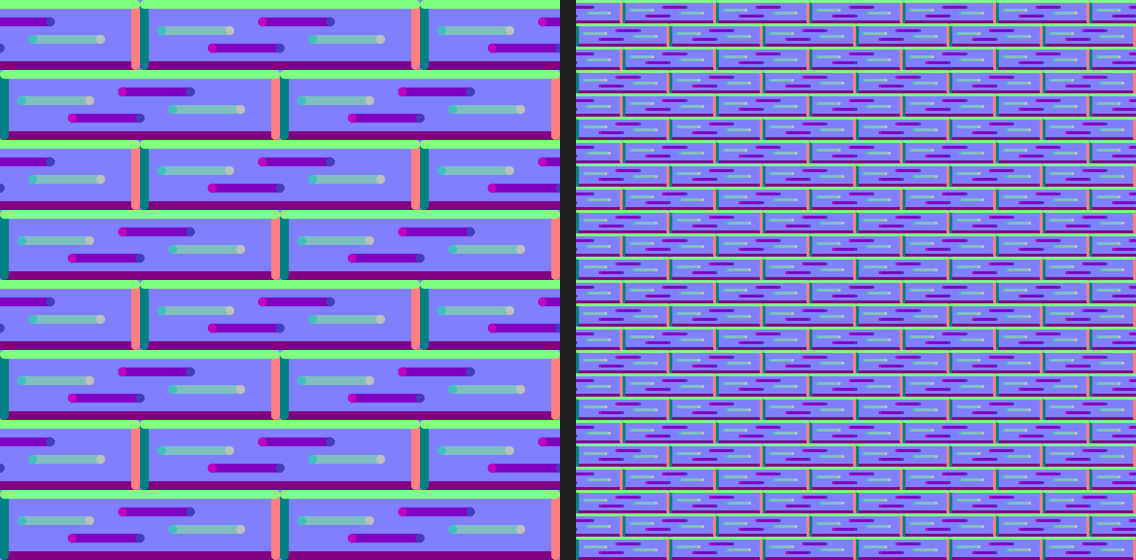
Left, the tile; right, the same tile 3 across and 3 down.
Reproduce this texture map procedurally as a three.js fragment shader.

```glsl
// Normal map of a running bond of long bricks, 2 across and 8 down.
// Each brick is a flat face with four round-ended bevel strips and four
// short grooves, all drawn as capsules in units of the brick height.
#define COLUMNS 2.0
#define ROWS 8.0
#define RADIUS 0.0625
#define GROOVES 4
#define GROOVE_START vec2(0.3125, 0.6875)
#define GROOVE_STEP vec2(0.71875, 0.125)
#define GROOVE_LENGTH 0.96875

varying vec2 vUv;

// Distance to a segment from a to b, thickened by RADIUS.
float capsule(vec2 p, vec2 a, vec2 b) {
  vec2 ab = b - a;
  float t = clamp(dot(p - a, ab) / dot(ab, ab), 0.0, 1.0);
  return length(p - a - ab * t) - RADIUS;
}

float disc(vec2 p, vec2 centre) {
  return length(p - centre) - RADIUS;
}

// Coverage of an edge one pixel wide.
float cover(float d, float pixel) {
  return clamp(0.5 - d / pixel, 0.0, 1.0);
}

// Tilted direction packed into a colour.
vec3 pack(vec3 n) {
  return 0.5 + 0.5 * n;
}

void main() {
  // Brick cell, odd rows shifted by half a brick.
  float pixel = max(fwidth(vUv.y) * ROWS, 0.00001);
  vec2 cell = vUv * vec2(COLUMNS, ROWS);
  cell.x += 0.5 * mod(floor(cell.y), 2.0);
  vec2 size = vec2(ROWS / COLUMNS, 1.0);
  vec2 p = fract(cell) * size;
  vec3 color = pack(vec3(0.0, 0.0, 1.0));

  // Grooves: the middle two face down, the outer two face up.
  for (int i = 0; i < GROOVES; i++) {
    float k = float(i);
    float level = mod(1.0 + 2.0 * k, 5.0);
    vec2 a = GROOVE_START + GROOVE_STEP * vec2(k, -level);
    vec2 b = a + vec2(GROOVE_LENGTH, 0.0);
    bool down = i == 1 || i == 2;
    vec3 body = pack(down ? vec3(0.0, -1.0, 0.5) : vec3(0.0, 0.5, 0.5));
    vec3 leftCap = pack(down ? vec3(0.5, -1.0, 0.5) : vec3(-0.5, 0.5, 0.5));
    vec3 rightCap = pack(down ? vec3(-0.5, -0.5, 0.5) : vec3(0.5, 0.5, 0.5));
    color = mix(color, body, cover(capsule(p, a, b), pixel));
    color = mix(color, leftCap, cover(disc(p, a), pixel));
    color = mix(color, rightCap, cover(disc(p, b), pixel));
  }

  // Bevels: bottom, left, right, then top over them.
  vec2 lo = vec2(RADIUS);
  vec2 hi = size - RADIUS;
  vec2 lowRight = vec2(hi.x, lo.y);
  vec2 highLeft = vec2(lo.x, hi.y);
  color = mix(color, pack(vec3(0.0, -1.0, 0.0)), cover(capsule(p, lo, lowRight), pixel));
  color = mix(color, pack(vec3(-1.0, 0.0, 0.0)), cover(capsule(p, lo, highLeft), pixel));
  color = mix(color, pack(vec3(1.0, 0.0, 0.0)), cover(capsule(p, lowRight, hi), pixel));
  color = mix(color, pack(vec3(0.0, 1.0, 0.0)), cover(capsule(p, highLeft, hi), pixel));

  gl_FragColor = vec4(color, 1.0);
}
```
